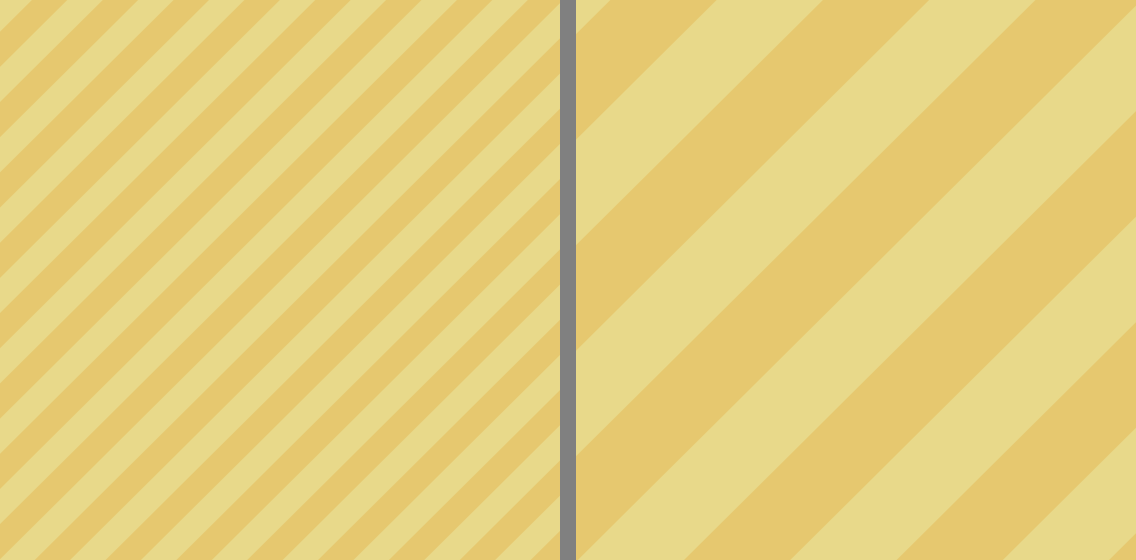
Left: the whole. Right: its middle third, enlarged.
A Shadertoy shader for this pattern:

```glsl
const vec3 LIGHT_STRAW = vec3(0.910, 0.851, 0.541);
const vec3 DARK_STRAW = vec3(0.902, 0.784, 0.435);
const vec2 STRIPES_PER_CANVAS = vec2(7.905, -7.96); // repeats across and up
const float STRIPE_OFFSET = 0.01;                   // in repeats
const float LIGHT_SHARE = 0.5;                      // light part of one repeat

// Signed distance to the light band's edge, in repeats; negative inside.
float lightBandDistance(float phase) {
    float fromCentre = abs(fract(phase - 0.5 * LIGHT_SHARE + 0.5) - 0.5);
    return fromCentre - 0.5 * LIGHT_SHARE;
}

void mainImage(out vec4 fragColor, in vec2 fragCoord) {
    vec2 uv = fragCoord / iResolution.y;

    // Diagonal stripes
    float phase = dot(uv, STRIPES_PER_CANVAS) + STRIPE_OFFSET;
    float band = lightBandDistance(phase);

    // Edge smoothing about one pixel wide
    float pixel = length(STRIPES_PER_CANVAS) / iResolution.y;
    float dark = smoothstep(-0.7 * pixel, 0.7 * pixel, band);

    fragColor = vec4(mix(LIGHT_STRAW, DARK_STRAW, dark), 1.0);
}
```
